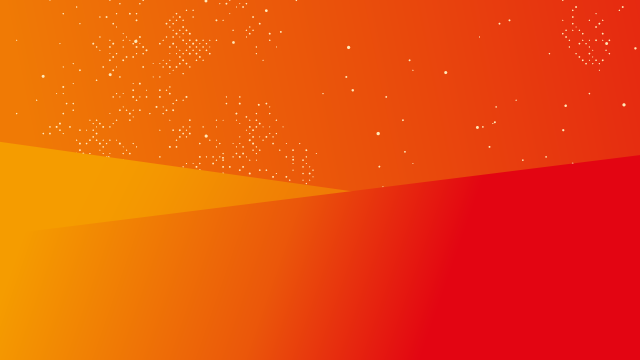
Reproduce this background procedurally as a WebGL 1 fragment shader.

```glsl
precision highp float;
// Warm folded panels: an orange sky, a yellow wedge and a lower panel fading to red.
// Two slanted half-planes cut the panels, each filled with a linear gradient;
// clustered halftone dots and loose sparkles are sprinkled over the sky.

uniform vec2 u_resolution;

#define ASPECT 1.7778
#define WEDGE_EDGE vec2(0.606, -0.1405)  // height at left, slope
#define PANEL_EDGE vec2(0.347, 0.125)
#define DOT_PITCH 0.0185
#define DOT_RADIUS 0.0026
#define STRAY_DENSITY 0.008
#define SPARK_PITCH 0.085
#define SPARK_CHANCE 0.20
#define SPARK_RADIUS 0.0046

const vec3 YELLOW = vec3(0.96, 0.61, 0.00);
const vec3 AMBER = vec3(0.94, 0.48, 0.02);
const vec3 ORANGE = vec3(0.92, 0.34, 0.04);
const vec3 VERMILION = vec3(0.90, 0.16, 0.065);
const vec3 RED = vec3(0.89, 0.02, 0.07);
const vec3 CREAM = vec3(1.00, 0.91, 0.72);

float hash(vec2 p) {
  vec3 q = fract(vec3(p.xyx) * 0.1031);
  q += dot(q, q.yzx + 33.33);
  return fract((q.x + q.y) * q.z);
}

float noise(vec2 p) {
  vec2 i = floor(p), f = fract(p);
  f = f * f * (3.0 - 2.0 * f);
  return mix(mix(hash(i), hash(i + vec2(1.0, 0.0)), f.x),
             mix(hash(i + vec2(0.0, 1.0)), hash(i + vec2(1.0, 1.0)), f.x), f.y);
}

vec3 gradient3(vec3 a, vec3 b, vec3 c, float middle, float t) {
  vec3 firstHalf = mix(a, b, clamp(t / middle, 0.0, 1.0));
  return mix(firstHalf, c, clamp((t - middle) / (1.0 - middle), 0.0, 1.0));
}

// Coverage of the half-plane below a slanted edge
float below(vec2 p, vec2 edge, float px) {
  float d = (edge.x + edge.y * p.x - p.y) / sqrt(1.0 + edge.y * edge.y);
  return clamp(d / px + 0.5, 0.0, 1.0);
}

float disc(vec2 offset, float radius, float px) {
  return clamp((radius - length(offset)) / px + 0.5, 0.0, 1.0);
}

float blob(vec2 p, vec2 centre, float radius) {
  vec2 d = (p - centre) / radius;
  return exp(-dot(d, d));
}

// Chance that a lattice point carries a dot
float dotDensity(vec2 p) {
  float d = 0.75 * blob(p, vec2(0.43, 0.91), 0.13);
  d += 0.60 * blob(p, vec2(0.51, 0.83), 0.08);
  d += 0.45 * blob(p, vec2(0.63, 0.94), 0.10);
  d += 0.55 * blob(p, vec2(0.57, 0.73), 0.07);
  d += 0.55 * blob(p, vec2(0.31, 0.63), 0.09);
  d += 0.55 * blob(p, vec2(0.55, 0.58), 0.09);
  d += 0.55 * blob(p, vec2(0.70, 0.62), 0.08);
  d += 0.65 * blob(p, vec2(0.855, 0.535), 0.07);
  d += 0.75 * blob(p, vec2(1.62, 0.90), 0.065);
  d += 0.10 * blob(p, vec2(0.15, 0.72), 0.16);
  return STRAY_DENSITY + d * smoothstep(0.1, 0.75, noise(p * 14.0));
}

// Halftone dots on a diagonal lattice
float halftone(vec2 p, float px) {
  vec2 q = vec2(p.x + p.y, p.x - p.y) / DOT_PITCH;
  vec2 cell = floor(q) + 0.5;
  vec2 centre = 0.5 * DOT_PITCH * vec2(cell.x + cell.y, cell.x - cell.y);
  float present = step(hash(cell + 71.5), dotDensity(centre));
  float size = mix(0.45, 1.0, hash(cell + 137.5));
  return present * disc(p - centre, DOT_RADIUS * size, px);
}

// Larger loose specks, one candidate per coarse cell
float sparkles(vec2 p, float px) {
  vec2 cell = floor(p / SPARK_PITCH);
  vec2 jitter = 0.15 + 0.7 * vec2(hash(cell + 11.0), hash(cell + 47.0));
  float present = step(hash(cell + 83.0), SPARK_CHANCE);
  float size = mix(0.5, 1.0, hash(cell + 29.0));
  return present * disc(p - (cell + jitter) * SPARK_PITCH, SPARK_RADIUS * size, px);
}

void main() {
  vec2 p = gl_FragCoord.xy / u_resolution * vec2(ASPECT, 1.0);
  float px = 1.0 / u_resolution.y;

  // Sky and its dots
  float skyT = (p.x - 0.2 * (1.0 - p.y)) / ASPECT;
  vec3 color = gradient3(AMBER, ORANGE, VERMILION, 0.46, skyT);
  color = mix(color, CREAM, max(halftone(p, px), sparkles(p, px)));

  // Yellow wedge
  float wedgeT = smoothstep(0.0, 1.0, (p.x + 0.5 * (0.5 - p.y) - 0.25) / 0.75);
  color = mix(color, mix(YELLOW, AMBER, wedgeT), below(p, WEDGE_EDGE, px));

  // Lower panel, its gradient tilted toward the lower right
  float panelT = (dot(p, vec2(0.944, -0.33)) + 0.05) / 1.15;
  vec3 panel = gradient3(YELLOW, ORANGE, RED, 0.6, panelT);
  color = mix(color, panel, below(p, PANEL_EDGE, px));

  gl_FragColor = vec4(color, 1.0);
}
```
